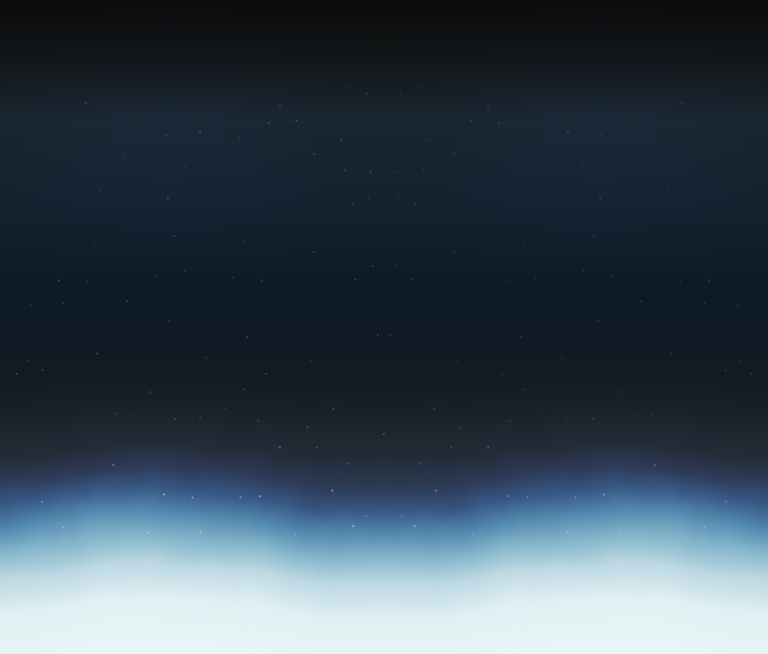
A Shadertoy shader for this background:

```glsl
// Colour stops: rgb and height above the lower edge
const vec4 GLOW_STOPS[8] = vec4[8](
    vec4(0.91, 0.96, 0.97, 0.00), vec4(0.88, 0.94, 0.95, 0.07),
    vec4(0.74, 0.85, 0.89, 0.12), vec4(0.53, 0.72, 0.80, 0.16),
    vec4(0.33, 0.54, 0.69, 0.20), vec4(0.22, 0.35, 0.53, 0.235),
    vec4(0.18, 0.23, 0.34, 0.27), vec4(0.14, 0.17, 0.22, 0.31));
const vec4 SKY_STOPS[8] = vec4[8](
    vec4(0.14, 0.17, 0.22, 0.31), vec4(0.10, 0.13, 0.155, 0.37),
    vec4(0.065, 0.105, 0.14, 0.43), vec4(0.052, 0.10, 0.145, 0.55),
    vec4(0.08, 0.135, 0.185, 0.70), vec4(0.10, 0.145, 0.185, 0.82),
    vec4(0.075, 0.09, 0.10, 0.90), vec4(0.04, 0.04, 0.04, 1.00));
const float HORIZON = 0.31;

// Swell of the glow, measured from the nearer side edge
const float SWELL_CENTRE = 0.20;
const float SWELL_WIDTH = 0.15;
const float SWELL_HEIGHT = 0.032;
const float SWELL_BASE = -0.014;
const float MIST_STRENGTH = 0.012;

const vec2 HAZE_CENTRE = vec2(0.22, 0.79);
const vec2 HAZE_SIZE = vec2(0.17, 0.15);
const vec3 HAZE_COLOUR = vec3(0.004, 0.012, 0.030);

const vec3 STAR_COLOUR = vec3(0.70, 0.83, 0.85);
const float STAR_CELL = 0.055;
const float STAR_RADIUS = 0.0012;
const float STAR_DENSITY = 0.50;
const float STAR_FAINT = 0.28;
const float STAR_BRIGHT = 0.85;
const float RIGHT_DIMMING = 0.7;

vec2 hash22(vec2 p) {
    vec3 q = fract(p.xyx * vec3(0.1031, 0.1030, 0.0973));
    q += dot(q, q.yzx + 33.33);
    return fract((q.xx + q.yz) * q.zy);
}

float gradientNoise(vec2 p) {
    vec2 cell = floor(p), f = fract(p);
    vec2 u = f * f * f * (f * (f * 6.0 - 15.0) + 10.0);
    vec2 e = vec2(0.0, 1.0);
    float a = dot(hash22(cell) * 2.0 - 1.0, f);
    float b = dot(hash22(cell + e.yx) * 2.0 - 1.0, f - e.yx);
    float c = dot(hash22(cell + e.xy) * 2.0 - 1.0, f - e.xy);
    float d = dot(hash22(cell + e.yy) * 2.0 - 1.0, f - e.yy);
    return mix(mix(a, b, u.x), mix(c, d, u.x), u.y);
}

float mist(vec2 p) {
    float sum = 0.0, weight = 1.0;
    for (int i = 0; i < 3; i++) {
        sum += weight * gradientNoise(p);
        p = p * 2.0 + 17.3;
        weight *= 0.5;
    }
    return sum;
}

vec3 ramp(vec4 stops[8], float height) {
    vec3 colour = stops[0].rgb;
    for (int i = 1; i < 8; i++) {
        float t = (height - stops[i - 1].a) / (stops[i].a - stops[i - 1].a);
        colour = mix(colour, stops[i].rgb, clamp(t, 0.0, 1.0));
    }
    return colour;
}

float stars(vec2 p, float pixel) {
    vec2 cell = floor(p / STAR_CELL);
    vec2 centre = (cell + mix(vec2(0.1), vec2(0.9), hash22(cell + 5.0))) * STAR_CELL;
    vec2 traits = hash22(cell + 71.0);
    float present = step(traits.x, STAR_DENSITY);
    float spot = 1.0 - smoothstep(0.0, STAR_RADIUS + pixel, length(p - centre));
    float nearGlow = 1.0 - smoothstep(0.22, 0.38, p.y);
    float band = smoothstep(0.10, 0.15, p.y) * (1.0 - smoothstep(0.84, 0.88, p.y));
    return spot * present * band * mix(0.4, 1.0, traits.y)
        * mix(STAR_FAINT, STAR_BRIGHT, nearGlow);
}

void mainImage(out vec4 fragColor, in vec2 fragCoord) {
    vec2 uv = fragCoord / iResolution.xy;
    float aspect = iResolution.x / iResolution.y;
    vec2 folded = vec2(min(uv.x, 1.0 - uv.x), uv.y);
    vec2 p = vec2(folded.x * aspect, folded.y);

    // Glow with a gentle swell and mist
    float offset = (folded.x - SWELL_CENTRE) / SWELL_WIDTH;
    float lift = SWELL_BASE + SWELL_HEIGHT * exp(-offset * offset);
    lift += MIST_STRENGTH * mist(p * vec2(9.0, 7.0));
    float height = uv.y - lift * (1.0 - smoothstep(0.27, 0.45, uv.y));
    vec3 colour = height < HORIZON ? ramp(GLOW_STOPS, height) : ramp(SKY_STOPS, height);

    // Paired blue haze
    vec2 haze = (folded - HAZE_CENTRE) / HAZE_SIZE;
    colour += HAZE_COLOUR * exp(-dot(haze, haze));

    // Mirrored stars
    float side = mix(1.0, RIGHT_DIMMING, step(0.5, uv.x));
    colour = mix(colour, STAR_COLOUR, side * stars(p, 1.0 / iResolution.y));

    fragColor = vec4(clamp(colour, 0.0, 1.0), 1.0);
}
```
